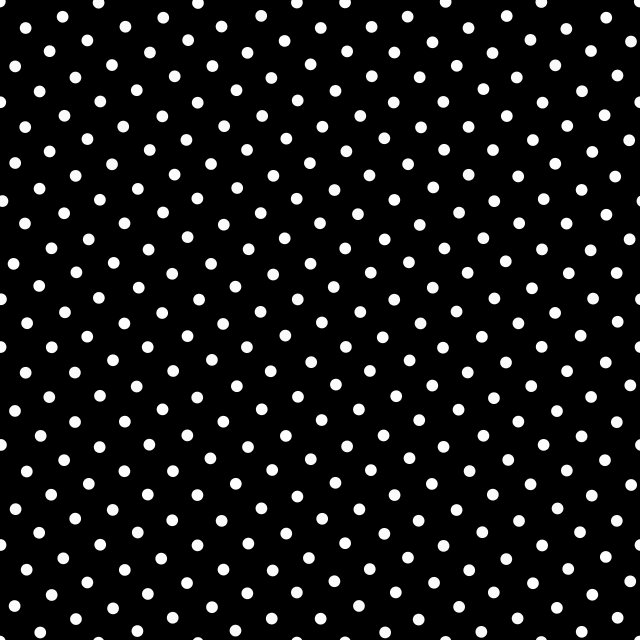
Give the GLSL for this pattern, as a Shadertoy shader.

```glsl
const float CELLS = 52.0;                        // grid cells across and down
const float STEP = 5.0;                          // rows moved per column
const float PERIOD = 8.0;                        // rows between dots in one column
const float RADIUS = 0.474;                      // dot radius, in cells
const vec2 EVEN_OFFSET = vec2(0.10, 0.24);       // mean dot place in even columns
const vec2 ODD_OFFSET = vec2(0.19, 0.34);        // mean dot place in odd columns
const float JITTER = 0.23;                       // full width of the random shift
const float SHADE_VARIATION = 0.025;
const vec3 GROUND = vec3(0.0);
const vec3 DOT = vec3(1.0);

vec3 hash3(vec2 p) {
    vec3 q = fract(p.xyx * vec3(0.1031, 0.1030, 0.0973));
    q += dot(q, q.yxz + 33.33);
    return fract((q.xxy + q.yzz) * q.zyx);
}

// Satin lattice, unwrapped about the main diagonal so it closes on the tile.
bool hasDot(vec2 cell) {
    float row = cell.y + CELLS * round((cell.x - cell.y) / CELLS);
    return mod(STEP * cell.x - row + 0.5, PERIOD) < 1.0;
}

vec2 dotOffset(vec2 cell, vec2 random) {
    vec2 mean = mod(cell.x, 2.0) < 0.5 ? EVEN_OFFSET : ODD_OFFSET;
    return mean + JITTER * (random - 0.5);
}

void mainImage(out vec4 fragColor, in vec2 fragCoord) {
    vec2 uv = fragCoord / iResolution.xy;
    vec2 p = CELLS * vec2(uv.x, 1.0 - uv.y);     // rows counted downward
    float pixel = CELLS / min(iResolution.x, iResolution.y);
    vec3 color = GROUND;

    // Dots of the surrounding cells
    for (int j = -1; j <= 1; j++) {
        for (int i = -1; i <= 1; i++) {
            vec2 corner = floor(p) + vec2(i, j);
            vec2 cell = mod(corner, CELLS);
            if (!hasDot(cell)) continue;
            vec3 random = hash3(cell);
            float dist = length(p - corner - dotOffset(cell, random.xy)) - RADIUS;
            float coverage = clamp(0.5 - dist / pixel, 0.0, 1.0);
            color = mix(color, DOT * (1.0 - SHADE_VARIATION * random.z), coverage);
        }
    }
    fragColor = vec4(color, 1.0);
}
```
